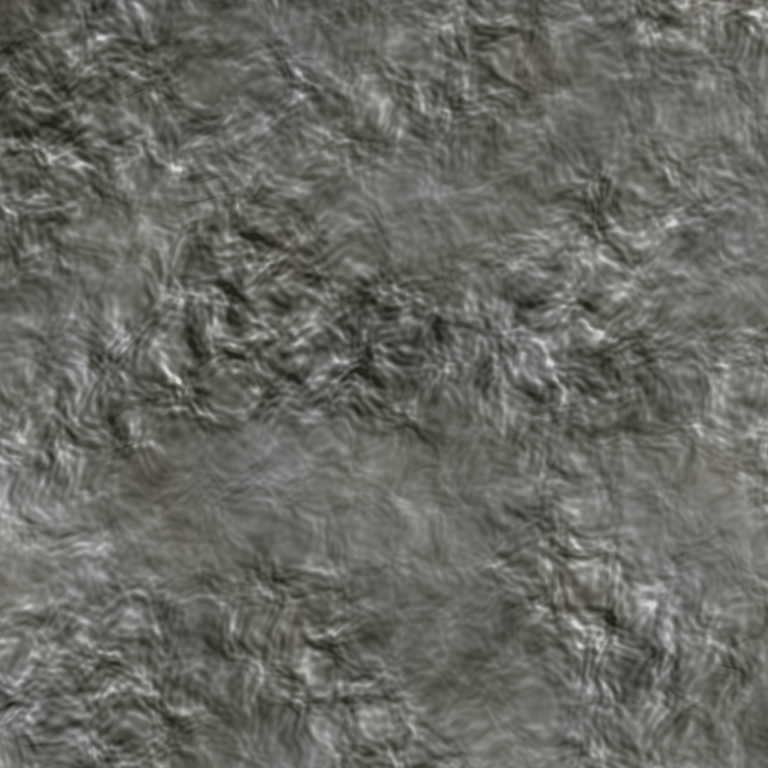
Give the GLSL for this texture, as a three.js fragment shader.

```glsl
// Rough grey stone: clotted grain from warped gradient noise and cellular
// lumps, shaded partly by height and partly as relief under a light that
// turns from place to place. Hollows are olive, raised faces are cool.
#define MEAN_TONE 0.413
#define PATCH_SCALE 3.2
#define PATCH_CONTRAST 0.15
#define GRAIN_SCALE 23.0
#define GRAIN_GAIN 0.66
#define LUMP_SCALE 27.0
#define LUMP_HEIGHT 0.60
#define WARP 0.016
#define RELIEF_STEP 0.0056
#define RELIEF_CONTRAST 0.21
#define HEIGHT_CONTRAST 0.13
#define CRACK_DEPTH 0.07

varying vec2 vUv;

const mat2 TURN = mat2(0.8, 0.6, -0.6, 0.8);

vec2 hash2(vec2 cell) {
  vec3 q = fract(cell.xyx * vec3(0.1031, 0.1030, 0.0973));
  q += dot(q, q.yzx + 33.33);
  return fract((q.xx + q.yz) * q.zy);
}

float cornerSlope(vec2 cell, vec2 offset) {
  float angle = 6.2832 * hash2(cell).x;
  return dot(vec2(cos(angle), sin(angle)), offset);
}

// Gradient noise, roughly -0.7 to 0.7
float noise(vec2 p) {
  vec2 i = floor(p), f = fract(p);
  vec2 w = f * f * f * (f * (f * 6.0 - 15.0) + 10.0);
  vec2 e = vec2(1.0, 0.0);
  float low = mix(cornerSlope(i, f), cornerSlope(i + e.xy, f - e.xy), w.x);
  float high = mix(cornerSlope(i + e.yx, f - e.yx),
                   cornerSlope(i + e.xx, f - e.xx), w.x);
  return mix(low, high, w.y);
}

float layered(vec2 p, float gain) {
  float sum = 0.0, amp = 1.0;
  for (int k = 0; k < 3; k++) {
    sum += amp * noise(p);
    p = TURN * p * 2.06 + 17.3;
    amp *= gain;
  }
  return sum;
}

// Distance to the nearest scattered point, with softened seams
float cellular(vec2 p) {
  vec2 i = floor(p), f = fract(p);
  float sum = 0.0;
  for (int y = -1; y <= 1; y++) {
    for (int x = -1; x <= 1; x++) {
      vec2 n = vec2(float(x), float(y));
      sum += exp(-12.0 * length(n + hash2(i + n) - f));
    }
  }
  return -log(sum) / 12.0;
}

float height(vec2 p) {
  vec2 bend = vec2(noise(p * 16.0 + 3.7), noise(p * 16.0 + 41.2));
  vec2 q = TURN * (p + WARP * bend) + 5.0;
  return layered(q * GRAIN_SCALE, GRAIN_GAIN)
       - LUMP_HEIGHT * (cellular(q * LUMP_SCALE) - 0.36);
}

void main() {
  vec2 p = vUv;

  // Broad patches of tone and roughness
  float patches = layered(p * PATCH_SCALE + 11.6, 0.6);
  float rough = mix(0.55, 1.35, smoothstep(-0.35, 0.35, noise(p * 4.3 + 27.1)));

  // Grain shaded by height and by a wandering light, bright side stronger
  float turn = 0.95 + 1.5 * noise(p * 4.0 + 52.0);
  vec2 light = vec2(cos(turn), sin(turn));
  float h = height(p);
  float relief = h - height(p + RELIEF_STEP * light);
  float grain = rough * (HEIGHT_CONTRAST * h + RELIEF_CONTRAST * relief);
  grain *= 1.0 + 2.5 * max(grain, 0.0);

  // Short broken cracks in a few places
  vec2 bed = p * vec2(11.0, 26.0) + 1.2 * noise(p * 13.0 + 8.0);
  float crack = 1.0 - smoothstep(0.0, 0.12, abs(noise(bed)));
  crack *= smoothstep(0.2, 0.5, noise(p * 9.0 + 63.0));

  float tone = MEAN_TONE + PATCH_CONTRAST * patches + grain - CRACK_DEPTH * crack;
  tone = clamp(tone, 0.14, 0.82);

  // Olive hollows, cool lights, faint brown and blue stains
  float olive = mix(0.032, 0.008, smoothstep(0.25, 0.62, tone));
  float stain = noise(p * 6.5 + 90.0);
  vec3 colour = vec3(tone, tone, tone - olive);
  colour += stain * vec3(0.012, 0.0, -0.022);
  gl_FragColor = vec4(colour, 1.0);
}
```
